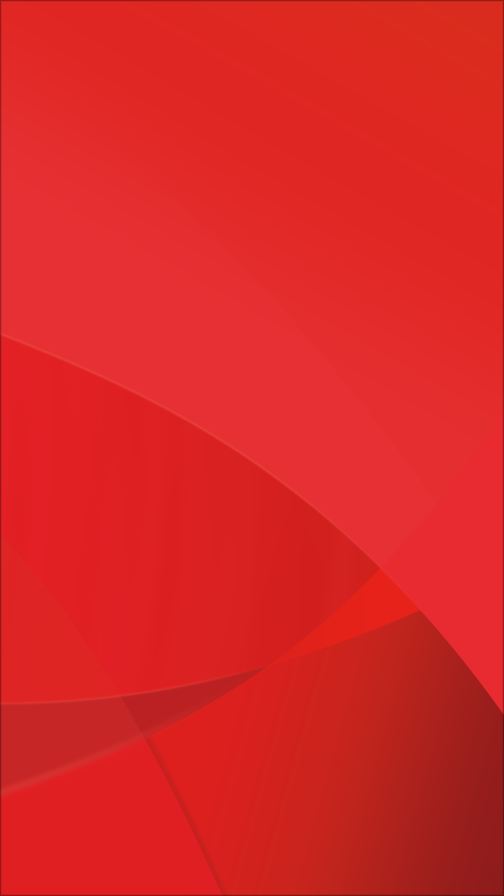
Reproduce this background procedurally as a Shadertoy shader.

```glsl
// Overlapping translucent red sheets bounded by sweeping curves, with a dark lower right corner.

const vec3 ROSE    = vec3(0.902, 0.188, 0.200);
const vec3 RED     = vec3(0.878, 0.150, 0.133);
const vec3 RUST    = vec3(0.848, 0.180, 0.112);
const vec3 CRIMSON = vec3(0.882, 0.122, 0.140);
const vec3 BRICK   = vec3(0.815, 0.130, 0.115);
const vec3 SCARLET = vec3(0.900, 0.135, 0.100);
const vec3 WINE    = vec3(0.560, 0.110, 0.108);
const vec3 GLINT   = vec3(0.930, 0.310, 0.260);

// Cubic curve height at x, coefficients from constant to cubic
float cubic(float x, vec4 k) {
    return k.x + x * (k.y + x * (k.z + x * k.w));
}

// Soft coverage of the area where d is positive
float cover(float d, float softness) {
    return smoothstep(-softness, softness, d);
}

// Thin line fading away on both sides of d = 0
float hairline(float d, float width) {
    return exp(-d * d / (width * width));
}

float hash(vec2 p) {
    vec3 q = fract(p.xyx * 0.1031);
    q += dot(q, q.yzx + 33.33);
    return fract((q.x + q.y) * q.z);
}

float noise(vec2 p) {
    vec2 cell = floor(p), f = fract(p);
    f = f * f * (3.0 - 2.0 * f);
    float low = mix(hash(cell), hash(cell + vec2(1, 0)), f.x);
    float high = mix(hash(cell + vec2(0, 1)), hash(cell + vec2(1, 1)), f.x);
    return mix(low, high, f.y);
}

// Upper sheet: diagonal blend from rose through red to rust
vec3 upperSheet(vec2 uv, float overRidge, float underSweep) {
    float t = uv.y + 0.32 * uv.x;
    vec3 color = mix(ROSE, RED, smoothstep(0.78, 1.04, t));
    color = mix(color, RUST, smoothstep(1.04, 1.32, t));
    color = mix(color, RED, 0.22 * overRidge * smoothstep(0.1, 0.5, uv.x));
    return mix(color, vec3(0.910, 0.165, 0.188), 0.8 * underSweep);
}

// Middle sheet: crimson to brick with faint curved streaks
vec3 middleSheet(vec2 uv, float leftOfFold) {
    vec3 color = mix(CRIMSON, BRICK, smoothstep(0.05, 0.85, uv.x));
    float bend = uv.x + 0.7 * (uv.y - 0.5) * (uv.y - 0.5);
    color += 0.014 * (noise(vec2(bend * 26.0, uv.y * 3.0)) - 0.5);
    return mix(color, vec3(0.872, 0.148, 0.143), 0.7 * leftOfFold);
}

// Lower sheet: red deepening to wine toward the corner
vec3 lowerSheet(vec2 uv, float leftOfFold) {
    float t = uv.x - 0.5 * uv.y;
    vec3 color = mix(vec3(0.865, 0.125, 0.118), vec3(0.765, 0.145, 0.112), smoothstep(0.30, 0.71, t));
    color = mix(color, WINE, smoothstep(0.56, 1.0, t));
    return mix(color, CRIMSON, 0.8 * leftOfFold);
}

void mainImage(out vec4 fragColor, in vec2 fragCoord) {
    vec2 uv = fragCoord / iResolution.xy;
    float soft = 1.1 / iResolution.y;

    // Signed heights above the five curves
    float arc   = uv.y - cubic(uv.x, vec4(0.6276, -0.2204, -0.0477, -0.1575));
    float bowl  = uv.y - cubic(uv.x, vec4(0.2148, 0.0, 0.150, 0.0));
    float sweep = uv.y - cubic(uv.x, vec4(0.112, 0.200, 0.030, 0.200));
    float fold  = uv.y - cubic(uv.x, vec4(0.4036, -0.570, -0.780, 0.0));
    float ridge = uv.y - cubic(uv.x, vec4(0.930, -0.350, -0.250, 0.0));

    float overBowl = cover(bowl, soft);
    float overSweep = cover(sweep, soft);
    float leftOfFold = cover(-fold, soft * 1.4);

    // Lower sheet with a shaded crease along the fold
    vec3 color = lowerSheet(uv, leftOfFold);
    float crease = cover(fold, soft) * (1.0 - smoothstep(0.004, 0.022, fold));
    color = mix(color, vec3(0.73, 0.13, 0.12), 0.65 * crease);

    // Middle sheet, leaf and wedge formed by the crossing of bowl and sweep
    color = mix(color, middleSheet(uv, leftOfFold), overBowl * overSweep);
    vec3 leaf = mix(vec3(0.735, 0.130, 0.132), vec3(0.775, 0.148, 0.148), leftOfFold);
    color = mix(color, leaf, (1.0 - overBowl) * overSweep);
    vec3 wedge = mix(vec3(0.870, 0.135, 0.105), SCARLET, smoothstep(0.55, 0.72, uv.x));
    color = mix(color, wedge, overBowl * (1.0 - overSweep));

    // Light catching the leaf rims
    float rimFade = 1.0 - smoothstep(0.05, 0.52, uv.x);
    color = mix(color, vec3(0.87, 0.21, 0.20), 0.7 * rimFade * hairline(sweep - 0.003, 0.005));
    color = mix(color, GLINT, 0.35 * (1.0 - smoothstep(0.3, 0.6, uv.x)) * hairline(bowl, 0.0016));

    // Upper sheet over everything, edged by a bright rim
    vec3 top = upperSheet(uv, cover(ridge, 0.004), cover(-sweep, 0.005));
    color = mix(color, top, cover(arc, soft));
    color = mix(color, GLINT, 0.5 * (1.0 - smoothstep(0.5, 0.95, uv.x)) * hairline(arc, 0.0018));

    // Thin dark frame
    vec2 margin = min(uv, 1.0 - uv) * vec2(iResolution.x / iResolution.y, 1.0);
    color *= mix(0.68, 1.0, smoothstep(0.0006, 0.0022, min(margin.x, margin.y)));

    fragColor = vec4(color, 1.0);
}
```
